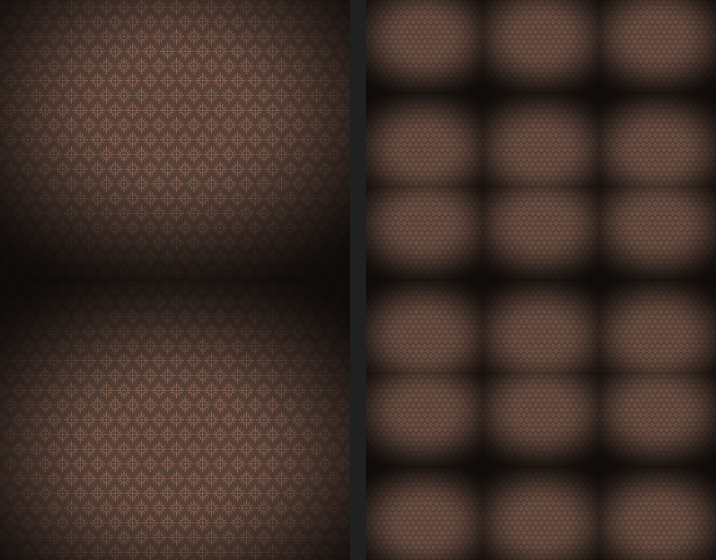
Left, the tile; right, the same tile 3 across and 3 down.
Reproduce this pattern procedurally as a WebGL 2 fragment shader.

```glsl
#version 300 es
precision highp float;
// Brown damask wallpaper: fine copper scroll crosses in staggered rows, lit by
// two soft pools of light. Each cross is a folded distance function on a brick
// lattice; whole repeat counts and even light profiles make the sheet tile.
uniform vec2 u_resolution;
out vec4 outColor;

const float TAU = 6.2831853;
const vec2 REPEATS = vec2(20.0, 38.0);   // crosses across, rows up
const vec2 PITCH = vec2(24.0, 20.21);    // lattice step in design units
const vec3 PAPER = vec3(0.325, 0.242, 0.207);
const vec3 COPPER = vec3(0.68, 0.49, 0.40);

float segment(vec2 p, vec2 a, vec2 b, float halfWidth) {
  vec2 ab = b - a;
  float t = clamp(dot(p - a, ab) / dot(ab, ab), 0.0, 1.0);
  return length(p - a - ab * t) - halfWidth;
}

float disc(vec2 p, vec2 center, float radius) {
  return length(p - center) - radius;
}

// Ring with a gap on the side named by opening.
float hook(vec2 p, vec2 center, float radius, vec2 opening, float halfWidth) {
  vec2 c = p - center;
  float gap = dot(c, normalize(opening)) - radius * 0.5;
  return max(abs(length(c) - radius) - halfWidth, gap);
}

// One scroll cross centred on the origin.
float scrollCross(vec2 p, float halfWidth) {
  vec2 q = abs(p);

  // Arms with beaded tips
  float d = segment(q, vec2(0.0), vec2(9.6, 0.0), halfWidth);
  d = min(d, segment(q, vec2(0.0), vec2(0.0, 11.0), halfWidth));
  d = min(d, disc(q, vec2(9.6, 0.0), 0.8));
  d = min(d, disc(q, vec2(0.0, 10.4), 0.7));

  // Slim bud on the upright arm
  d = min(d, 0.6 * (length(vec2(q.x * 2.2, q.y - 7.6)) - 1.6));

  // Open curls beside the arms, joined by a bowed stem
  d = min(d, hook(q, vec2(2.0, 6.0), 1.7, vec2(0.4, 1.0), halfWidth));
  d = min(d, hook(q, vec2(6.2, 2.0), 1.6, vec2(1.0, 0.4), halfWidth));
  d = min(d, hook(q, vec2(5.4, 5.4), 2.7, vec2(1.0, 1.0), halfWidth));
  return min(d, disc(q, vec2(0.0), 0.9));
}

// Nearest cross among this row and the rows above and below it.
float crossLattice(vec2 uv, float halfWidth) {
  vec2 g = uv * REPEATS;
  float d = 1e3;
  for (int i = -1; i <= 1; i++) {
    float row = floor(g.y) + float(i);
    float stagger = 0.5 * mod(row, 2.0) - 0.083;
    vec2 cell = vec2(fract(g.x + stagger) - 0.5, g.y - row - 0.52);
    d = min(d, scrollCross(cell * PITCH, halfWidth));
  }
  return d;
}

// Ink coverage averaged over four points inside the pixel.
float inkCoverage(vec2 uv, vec2 pixel, float halfWidth) {
  float blur = 0.5 * pixel.x * REPEATS.x * PITCH.x;
  float sum = 0.0;
  for (int i = 0; i < 4; i++) {
    vec2 corner = vec2(float(i % 2), float(i / 2)) * 0.5 - 0.25;
    float d = crossLattice(uv + corner * pixel, halfWidth);
    sum += clamp(0.5 - d / blur, 0.0, 1.0);
  }
  return sum * 0.25;
}

// Two oval pools, mirrored about the dark band at mid height.
float poolLight(vec2 uv) {
  float across = abs(uv.x - 0.5) * 2.0;
  float fromBand = abs(uv.y - 0.5) * 2.0;
  float r = length(vec2(across * 0.82, (fromBand - 0.6) / 0.6));
  return mix(1.03, 0.18, smoothstep(0.3, 1.22, r));
}

// Faint cloth grain from layered sines of whole frequency.
float clothGrain(vec2 uv) {
  vec2 a = uv * TAU;
  float warp = sin(a.x * 131.0 + 2.0 * sin(a.y * 7.0));
  float weft = sin(a.y * 197.0 + 2.0 * sin(a.x * 5.0));
  return 0.5 * (warp + weft);
}

void main() {
  vec2 uv = gl_FragCoord.xy / u_resolution;
  float light = poolLight(uv);
  float ink = inkCoverage(uv, 1.0 / u_resolution, 0.27);

  vec3 paper = PAPER * (1.0 + 0.01 * clothGrain(uv));
  float strength = mix(0.3, 0.74, light);        // ink sinks into the shade
  vec3 color = mix(paper, COPPER, ink * strength) * light;
  outColor = vec4(color, 1.0);
}
```
